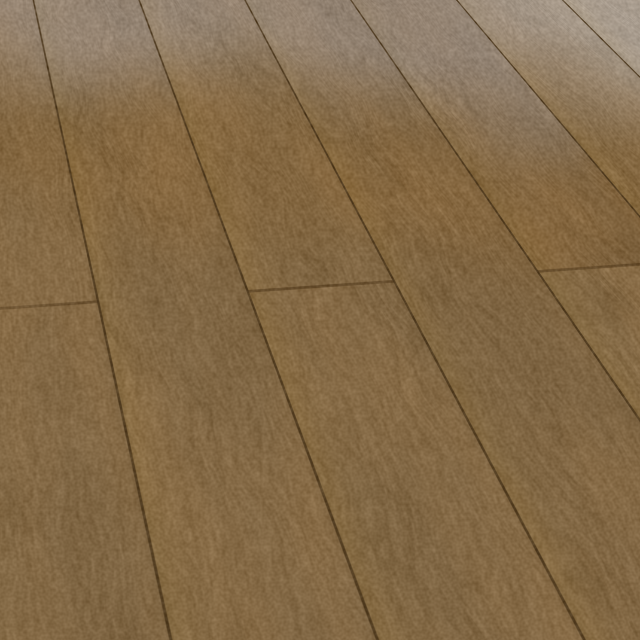
Give the GLSL for this texture, as a WebGL 1 fragment shader.

```glsl
precision highp float;
// Oak plank floor in perspective, with staggered end joints, wood grain and a pale far sheen.
uniform vec2 u_resolution;

const float BOARD_LENGTH = 6.4;   // in plank widths
const float GAP_HALF = 0.0075;    // half gap, in plank widths
const vec3 OAK = vec3(0.513, 0.413, 0.278);
const vec3 OAK_WARM = vec3(0.520, 0.400, 0.245);
const vec3 GRAIN_DARK = vec3(0.400, 0.305, 0.175);
const vec3 SHEEN = vec3(0.590, 0.530, 0.470);
const vec3 SHEEN_BRIGHT = vec3(0.690, 0.650, 0.605);
const vec3 GAP = vec3(0.290, 0.210, 0.105);
const vec3 JOINT = vec3(0.340, 0.245, 0.125);

float hash(vec2 p) {
  vec3 q = fract(vec3(p.xyx) * 0.1031);
  q += dot(q, q.yzx + 33.33);
  return fract((q.x + q.y) * q.z);
}

vec2 gradient(vec2 cell) {
  float angle = 6.2832 * hash(cell);
  return vec2(cos(angle), sin(angle));
}

// Gradient noise, roughly -0.7 to 0.7
float noise(vec2 p) {
  vec2 i = floor(p);
  vec2 f = p - i;
  vec2 s = f * f * f * (f * (f * 6.0 - 15.0) + 10.0);
  vec2 e = vec2(1.0, 0.0);
  float a = dot(gradient(i), f);
  float b = dot(gradient(i + e.xy), f - e.xy);
  float c = dot(gradient(i + e.yx), f - e.yx);
  float d = dot(gradient(i + e.xx), f - e.xx);
  return mix(mix(a, b, s.x), mix(c, d, s.x), s.y);
}

float fbm(vec2 p) {
  float sum = 0.0;
  float amp = 0.6;
  for (int i = 0; i < 3; i++) {
    sum += amp * noise(p);
    p = p * 2.03 + 17.7;
    amp *= 0.5;
  }
  return sum;
}

float lineMask(float dist, float halfWidth, float blur) {
  return 1.0 - smoothstep(halfWidth - blur, halfWidth + blur, dist);
}

// Plank width on the canvas; grows toward the viewer
float plankWidth(float nearness) {
  return 0.1654 + 0.1576 * nearness;
}

// Canvas to floor: x counts planks, y runs along them
vec2 floorCoords(vec2 p, float nearness, float width) {
  return vec2(p.x - 0.052 - 0.215 * nearness,
              nearness + 0.069 * p.x - 0.482) / width;
}

// Wood colour of one board; seed shifts tint and figure
vec3 woodColor(vec2 q, float seed) {
  vec2 g = q + seed * vec2(37.0, 91.0);
  float blotch = fbm(g * vec2(1.8, 0.8));
  vec2 bent = g + vec2(0.10 * noise(g * vec2(3.0, 2.5)), 0.0);
  float streak = fbm(bent * vec2(15.0, 3.4));
  float fibre = noise(bent * vec2(44.0, 13.0));
  float rings = sin(48.0 * (g.x + 0.8 * noise(g * vec2(1.7, 1.0))) + 5.0 * streak);
  float figure = smoothstep(-0.15, 0.35, noise(g * vec2(2.1, 0.9) + 5.0));
  vec3 color = OAK + (seed - 0.5) * vec3(0.028, 0.026, 0.018);
  color = mix(color, OAK_WARM, clamp(0.2 + blotch, 0.0, 0.6));
  color += 0.050 * blotch + (0.045 + 0.035 * figure) * streak + 0.042 * fibre;
  float dark = figure * smoothstep(0.0, 1.0, rings) * (0.16 - 0.25 * streak);
  return mix(color, GRAIN_DARK, clamp(dark, 0.0, 0.4));
}

// Reflected light on the far floor, brightest at the far right
vec3 addSheen(vec3 color, vec2 p, float nearness, float seed) {
  float wobble = 0.07 * noise(p * 4.0) + 0.07 * (seed - 0.5);
  float reach = nearness - 0.07 * p.x + wobble;
  float pale = 1.0 - smoothstep(0.01, 0.20, reach);
  float bright = smoothstep(0.58, 1.02, p.x - 1.1 * nearness);
  vec3 light = mix(SHEEN, SHEEN_BRIGHT, bright);
  vec3 detail = (color - OAK) * 0.8;
  color = mix(color, light + detail, 0.92 * pale);
  // Warm band just before the sheen
  float band = exp(-pow((reach - 0.25) / 0.10, 2.0));
  return color + band * vec3(0.006, -0.006, -0.020);
}

void main() {
  vec2 p = gl_FragCoord.xy / u_resolution;
  float nearness = 1.0 - p.y;
  float width = plankWidth(nearness);
  vec2 q = floorCoords(p, nearness, width);

  // Board identity: every other plank is shifted by half a board
  float plank = floor(q.x);
  float along = q.y / BOARD_LENGTH + 0.5 * mod(plank + 1.0, 2.0);
  float seed = hash(vec2(plank, floor(along)) + 23.0);

  vec3 color = woodColor(q, seed);
  float across = fract(q.x);
  color += vec3(0.020, 0.016, -0.010) * exp(-9.0 * across);
  color = addSheen(color, p, nearness, seed);

  // Gaps between planks and end joints
  float blur = max(0.005, 0.8 / (min(u_resolution.x, u_resolution.y) * width));
  float sideDist = min(across, 1.0 - across);
  float endDist = abs(fract(along + 0.5) - 0.5) * BOARD_LENGTH;
  float wear = clamp(0.82 + 0.45 * noise(q * vec2(1.0, 14.0)), 0.0, 1.0);
  color = mix(color, JOINT, 0.8 * wear * lineMask(endDist, 0.009, blur));
  color *= 1.0 - 0.06 * exp(-sideDist * 50.0);
  color = mix(color, GAP, wear * lineMask(sideDist, GAP_HALF, blur));

  // Fine surface speckle
  color += 0.050 * noise(p * 210.0) + 0.030 * noise(p * 110.0);
  gl_FragColor = vec4(clamp(color, 0.0, 1.0), 1.0);
}
```
